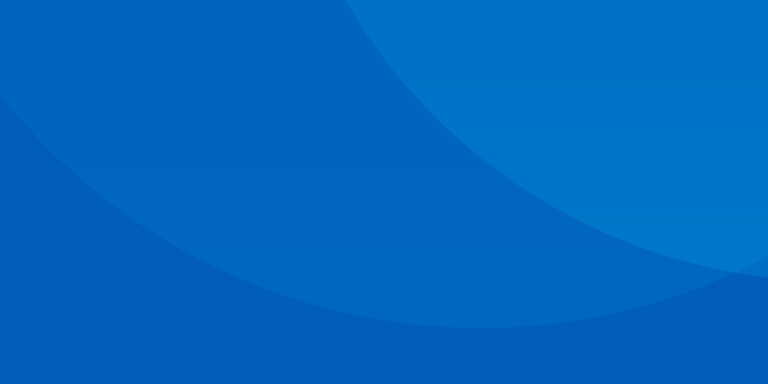
Write a WebGL 2 fragment shader that draws this background.

```glsl
#version 300 es
precision highp float;
// Flat blue backdrop with two huge translucent discs hanging from above.
// Each disc is a distance function; its tint is blended over the layer below
// with an opacity that grows slightly towards the bottom of the disc.

uniform vec2 u_resolution;
out vec4 outColor;

// Colours
const vec3 BASE_BLUE = vec3(0.0, 0.363, 0.720);
const vec3 DISC_TINT = vec3(0.0, 0.680, 0.920);

// Discs: centre x, centre y, radius, in canvas heights
const vec3 WIDE_DISC  = vec3(1.2526, 1.7396, 1.5938);
const vec3 RIGHT_DISC = vec3(2.1667, 1.7318, 1.4635);

// Opacity at the top of the canvas and at the lowest point of the disc
const vec2 WIDE_OPACITY  = vec2(0.100, 0.130);
const vec2 RIGHT_OPACITY = vec2(0.165, 0.230);

// Antialiased coverage of a disc; pixel is the size of one pixel
float discCoverage(vec2 p, vec3 disc, float pixel) {
    float dist = length(p - disc.xy) - disc.z;
    return 1.0 - smoothstep(-0.75 * pixel, 0.75 * pixel, dist);
}

// Blends one tinted disc over the colour below it
vec3 addDisc(vec3 below, vec2 p, vec3 disc, vec2 opacity, float pixel) {
    float lowest = disc.y - disc.z;
    float descent = clamp((1.0 - p.y) / (1.0 - lowest), 0.0, 1.0);
    float alpha = mix(opacity.x, opacity.y, descent);
    return mix(below, DISC_TINT, alpha * discCoverage(p, disc, pixel));
}

void main() {
    float pixel = 1.0 / u_resolution.y;
    vec2 p = gl_FragCoord.xy * pixel;

    vec3 color = BASE_BLUE;
    color = addDisc(color, p, WIDE_DISC, WIDE_OPACITY, pixel);
    color = addDisc(color, p, RIGHT_DISC, RIGHT_OPACITY, pixel);

    outColor = vec4(color, 1.0);
}
```
